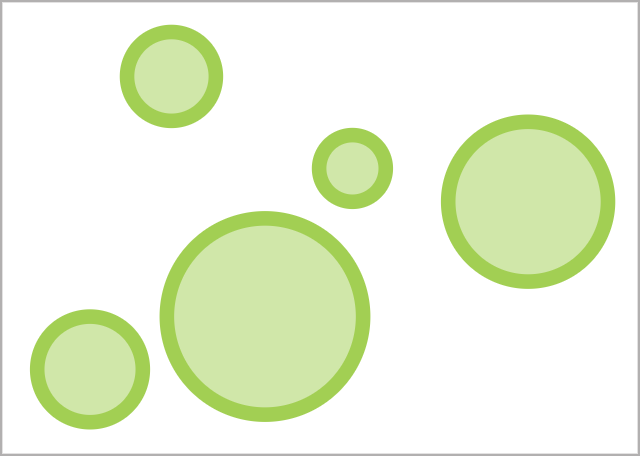
A WebGL 2 fragment shader for this background:

```glsl
#version 300 es
precision highp float;

uniform vec2 u_resolution;
out vec4 fragColor;

// Colours
const vec3 PAPER = vec3(1.0);
const vec3 RING = vec3(0.635, 0.812, 0.325);
const vec3 FILL = vec3(0.816, 0.906, 0.663);
const vec3 FRAME = vec3(0.70, 0.69, 0.69);

// Lengths in units of the canvas height
const float RING_WIDTH = 0.032;
const float FRAME_WIDTH = 0.0052;

// Discs: centre x, centre y, outer radius
const int DISC_COUNT = 5;
const vec3 DISCS[DISC_COUNT] = vec3[](
    vec3(0.3760, 0.8324, 0.1134),
    vec3(0.7729, 0.6306, 0.0891),
    vec3(1.1581, 0.5577, 0.1912),
    vec3(0.5811, 0.3059, 0.2312),
    vec3(0.1974, 0.1899, 0.1318)
);

// Antialiased coverage of the inside of a signed distance
float coverage(float dist, float pixel) {
    return clamp(0.5 - dist / pixel, 0.0, 1.0);
}

void main() {
    float pixel = 1.0 / u_resolution.y;
    vec2 p = gl_FragCoord.xy * pixel;
    float aspect = u_resolution.x * pixel;
    vec3 colour = PAPER;

    // Ringed discs
    for (int i = 0; i < DISC_COUNT; i++) {
        float dist = length(p - DISCS[i].xy) - DISCS[i].z;
        colour = mix(colour, RING, coverage(dist, pixel));
        colour = mix(colour, FILL, coverage(dist + RING_WIDTH, pixel));
    }

    // Thin frame along the canvas edge
    vec2 toEdge = min(p, vec2(aspect, 1.0) - p);
    float edgeDist = min(toEdge.x, toEdge.y);
    colour = mix(colour, FRAME, coverage(edgeDist - FRAME_WIDTH, pixel));

    fragColor = vec4(colour, 1.0);
}
```
